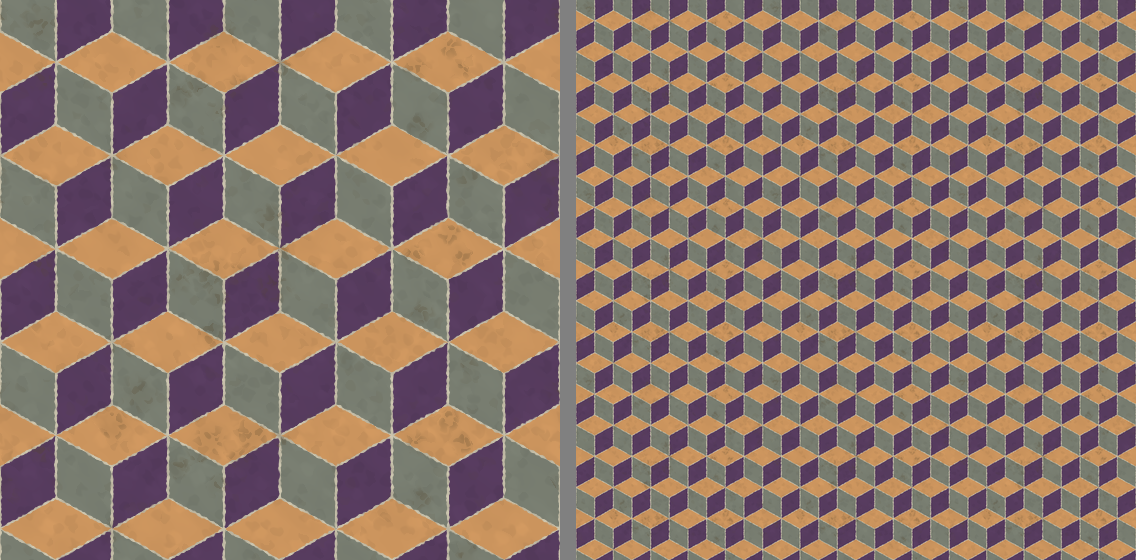
Left, the tile; right, the same tile 3 across and 3 down.
A WebGL 2 fragment shader for this pattern:

```glsl
#version 300 es
precision highp float;
// Tumbling-block rhombus tiles, 5 across and 6 rows high, with ragged pale grout and brown stains.

uniform vec2 u_resolution;
out vec4 fragColor;

const float TAU = 6.2831853;
const vec2 PERIOD = vec2(1.0 / 5.0, 1.0 / 3.0); // two staggered rows of cubes
const float SLOPE = 5.0 / 9.0;                  // of the slanted edges
const float CUBE_TOP = 1.0 / 9.0;               // cube centre to its top corner

const vec3 OCHRE = vec3(0.795, 0.580, 0.365);
const vec3 SAGE = vec3(0.470, 0.490, 0.440);
const vec3 PLUM = vec3(0.340, 0.233, 0.370);
const vec3 GROUT = vec3(0.770, 0.745, 0.660);
const vec3 STAIN = vec3(0.330, 0.270, 0.170);

vec3 hash3(vec2 c) {
  vec3 q = fract(vec3(c.xyx) * vec3(0.1031, 0.1030, 0.0973));
  q += dot(q, q.yxz + 33.33);
  return fract((q.xxy + q.yzz) * q.zyx);
}

// Wrapping cellular noise: distance to the nearest point, and its random id
vec2 cellular(vec2 p, float grid, vec2 wrap, float seed) {
  vec2 base = floor(p * grid), f = fract(p * grid);
  vec2 nearest = vec2(9.0, 0.0);
  for (int j = -1; j <= 1; j++) {
    for (int i = -1; i <= 1; i++) {
      vec2 offset = vec2(i, j);
      vec3 h = hash3(mod(base + offset, wrap) + seed);
      float d = length(offset + h.xy - f);
      if (d < nearest.x) nearest = vec2(d, h.z);
    }
  }
  return nearest;
}

// Rounded blots around a random share of the cell points
float blots(vec2 p, float grid, vec2 wrap, float seed, float share, float soft) {
  vec2 c = cellular(p, grid, wrap, seed);
  return (1.0 - smoothstep(0.5 - soft, 0.5, c.x)) * step(1.0 - share, c.y);
}

// Layered sines with whole frequencies, so that they wrap
vec2 waver(vec2 p, float freq) {
  vec2 a = TAU * freq * p;
  return sin(a.yx + 2.0 * sin(a)) + 0.5 * sin(2.0 * a + 3.0 * a.yx);
}

// Offset from the nearest cube centre
vec2 cubeOffset(vec2 p) {
  vec2 a = mod(p, PERIOD) - vec2(0.5, 0.0) * PERIOD;
  a.y -= PERIOD.y * round(a.y / PERIOD.y);
  vec2 b = mod(p + 0.5 * PERIOD * vec2(1.0, 0.0), PERIOD) - 0.5 * PERIOD;
  vec2 stretch = vec2(1.0, 1.0392);
  return length(a * stretch) < length(b * stretch) ? a : b;
}

// Distances to the nearest upright (x) and slanted (y) edge of a face
vec2 edgeDistances(vec2 d, bool isTop) {
  float side = abs(d.x), rise = SLOPE * side;
  float norm = sqrt(1.0 + SLOPE * SLOPE);
  if (isTop) return vec2(1.0, min(d.y - rise, CUBE_TOP - rise - d.y) / norm);
  return vec2(min(side, 0.5 * PERIOD.x - side),
              min(rise - d.y, d.y + CUBE_TOP - rise) / norm);
}

void main() {
  vec2 p = gl_FragCoord.xy / u_resolution;
  float pixel = 1.0 / min(u_resolution.x, u_resolution.y);

  // Cube faces
  vec2 d = cubeOffset(p + 0.0004 * waver(p, 31.0));
  bool isTop = d.y > SLOPE * abs(d.x);
  vec3 color = isTop ? OCHRE : (d.x < 0.0 ? SAGE : PLUM);

  // Soft mottling and faint overlapping blots
  vec2 w = p + 0.003 * waver(p, 17.0);
  color *= 1.0 + 0.010 * waver(w, 6.0).x;
  color *= 1.0 - 0.035 * blots(w, 42.0, vec2(42.0), 3.0, 0.30, 0.2);
  color *= 1.0 + 0.025 * blots(w, 30.0, vec2(30.0), 11.0, 0.35, 0.3);

  // Ragged grout, wider along the upright edges
  float bead = cellular(p, 104.0, vec2(104.0), 5.0).x;
  vec2 edges = edgeDistances(d, isTop) - vec2(0.0021, 0.0014);
  float edge = min(edges.x, edges.y) - 0.0032 * (0.45 - bead);
  float blur = max(0.7 * pixel, 0.0007);
  float grout = 1.0 - smoothstep(-blur, blur, edge);
  color = mix(color, GROUT * (1.0 + 0.04 * waver(p, 23.0).y), grout);

  // Stains: clusters recurring every third of the height, and single ones
  float cluster = blots(w, 18.0, vec2(18.0, 6.0), 7.0, 0.16, 0.4);
  float single = blots(w, 12.0, vec2(12.0), 19.0, 0.08, 0.4);
  float speck = blots(w, 75.0, vec2(75.0, 25.0), 23.0, 0.55, 0.15);
  float fleck = blots(w, 48.0, vec2(48.0), 29.0, 0.09, 0.15);
  float stain = max(cluster, single) * (0.08 + 0.20 * speck) + 0.07 * fleck;
  color = mix(color, STAIN, stain);

  fragColor = vec4(color, 1.0);
}
```
